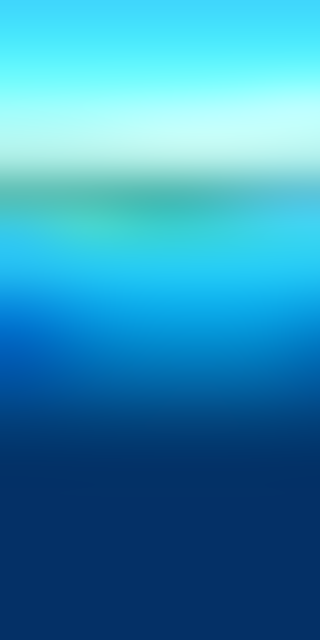
Give the GLSL for this background, as a WebGL 2 fragment shader.

```glsl
#version 300 es
precision highp float;
// Soft blurred seascape: bright cyan sky, pale haze, teal horizon and deep blue water.

uniform vec2 u_resolution;
out vec4 fragColor;

// Evenly spaced colours from the top edge down to the deep water.
const int STOPS = 14;
const vec3 RAMP[STOPS] = vec3[](
    vec3(0.25, 0.84, 0.99), vec3(0.29, 0.91, 0.99),
    vec3(0.43, 0.98, 0.99), vec3(0.64, 0.99, 0.98),
    vec3(0.68, 0.94, 0.91), vec3(0.37, 0.76, 0.72),
    vec3(0.24, 0.82, 0.82), vec3(0.15, 0.80, 0.95),
    vec3(0.05, 0.68, 0.92), vec3(0.01, 0.54, 0.80),
    vec3(0.01, 0.40, 0.65), vec3(0.01, 0.27, 0.49),
    vec3(0.01, 0.20, 0.41), vec3(0.015, 0.19, 0.40));

vec3 stopColor(int i) {
    return RAMP[clamp(i, 0, STOPS - 1)];
}

// Catmull-Rom curve through the stops, free of visible bands.
vec3 verticalGradient(float depth) {
    float s = clamp(depth / 0.06, 0.0, float(STOPS - 1));
    int i = int(s);
    float f = s - float(i);
    vec3 a = stopColor(i - 1), b = stopColor(i);
    vec3 c = stopColor(i + 1), d = stopColor(i + 2);
    return b + 0.5 * f * (c - a + f * (2.0 * a - 5.0 * b + 4.0 * c - d
        + f * (3.0 * (b - c) + d - a)));
}

// Gaussian falloff with separate horizontal and vertical radii.
float glow(vec2 p, vec2 center, vec2 radius) {
    vec2 q = (p - center) / radius;
    return exp(-dot(q, q));
}

void main() {
    vec2 p = gl_FragCoord.xy / u_resolution;
    p.y = 1.0 - p.y; // depth below the top edge

    vec3 color = verticalGradient(p.y);

    // Pale haze above the horizon
    color += vec3(0.08, 0.02, 0.02) * glow(p, vec2(0.62, 0.20), vec2(0.35, 0.06));
    color += vec3(0.10, 0.01, 0.01) * glow(p, vec2(1.00, 0.16), vec2(0.25, 0.05));

    // Teal shadow and green tint along the horizon
    color -= vec3(0.06, 0.03, 0.03) * glow(p, vec2(0.52, 0.32), vec2(0.25, 0.04));
    color += vec3(0.04, 0.03, 0.00) * glow(p, vec2(0.28, 0.35), vec2(0.16, 0.04));

    // Bluer light at both ends of the horizon
    color += vec3(0.00, 0.02, 0.17) * glow(p, vec2(1.00, 0.33), vec2(0.32, 0.06));
    color += vec3(-0.02, -0.02, 0.09) * glow(p, vec2(0.00, 0.37), vec2(0.22, 0.04));

    // Darker water toward the sides
    color -= vec3(0.02, 0.16, 0.06) * glow(p, vec2(0.00, 0.52), vec2(0.28, 0.10));
    color -= vec3(0.01, 0.08, 0.05) * glow(p, vec2(1.06, 0.54), vec2(0.20, 0.10));

    fragColor = vec4(clamp(color, 0.0, 1.0), 1.0);
}
```
